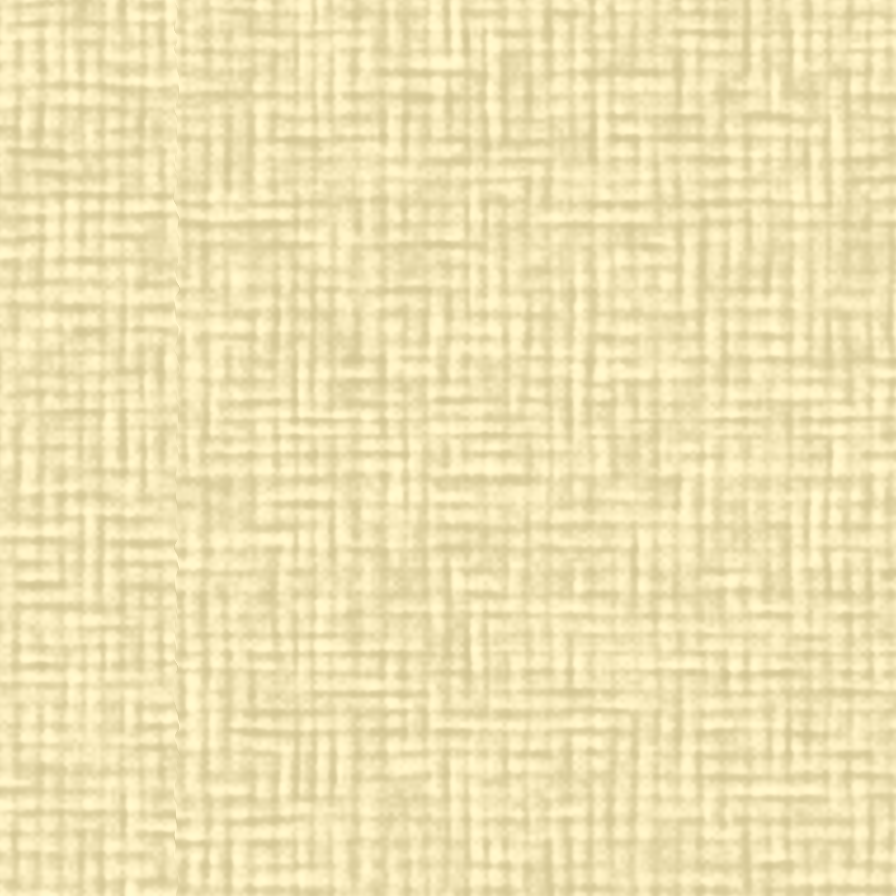
Give the GLSL for this texture, as a Shadertoy shader.

```glsl
// Cream embossed paper with a fine linen weave: two crossed sets of straight,
// broken ridges trade strength from place to place under a side light.
// A faint seam at the left shifts the weave, as where two sheets meet.

float hash(vec2 p) {
    return fract(sin(dot(p, vec2(127.1, 311.7))) * 43758.5453);
}

float noise(vec2 p) {
    vec2 cell = floor(p);
    vec2 f = fract(p);
    f = f * f * (3.0 - 2.0 * f);
    return mix(mix(hash(cell), hash(cell + vec2(1, 0)), f.x),
               mix(hash(cell + vec2(0, 1)), hash(cell + vec2(1, 1)), f.x), f.y);
}

// Parallel ridges: p.x runs across the threads, p.y along them
float threads(vec2 p, float seed) {
    float spacing = noise(vec2(p.x * 16.0, seed)) - 0.5;
    float wobble = noise(p * vec2(20.0, 12.0) + seed) - 0.5;
    float phase = p.x * 42.0 + spacing * 0.6 + wobble * 0.22;
    float angle = 6.2832 * phase;
    float ridge = sin(angle) + 0.25 * sin(2.0 * angle + 0.8);
    float strength = 0.35 + 1.1 * noise(vec2(phase, p.y * 22.0) + seed * 2.0);
    float streak = noise(vec2(p.x * 110.0, p.y * 20.0) + seed * 3.0) - 0.5;
    return ridge * strength + streak * 1.5;
}

void mainImage(out vec4 fragColor, in vec2 fragCoord) {
    vec2 uv = fragCoord / iResolution.xy;

    // Seam with a slightly ragged edge
    float seam = 0.197 + 0.006 * (noise(vec2(uv.y * 90.0, 4.0)) - 0.5);
    float side = smoothstep(-0.001, 0.001, uv.x - seam);
    vec2 p = uv + vec2(0.0, 0.009 * side);

    // Crossed threads, one or the other leading in each small patch
    float warp = threads(p, 17.0);
    float weft = threads(p.yx, 53.0);
    float lead = smoothstep(0.25, 0.75, noise(p * 30.0 + 31.0));
    float relief = warp * mix(0.85, 0.4, lead) + weft * mix(0.4, 0.85, lead);

    // Knots and fine paper grain
    relief += 0.9 * (noise(p * 90.0 + 7.0) - 0.5);
    relief += 0.9 * (noise(p * 190.0 + 11.0) - 0.5);

    // Soft limit keeps the lit ridges from burning out
    float light = relief / sqrt(1.0 + 0.3 * relief * relief);
    vec3 cream = vec3(0.937, 0.884, 0.700);
    vec3 color = cream + light * vec3(0.068, 0.069, 0.077);
    fragColor = vec4(clamp(color, 0.0, 1.0), 1.0);
}
```
